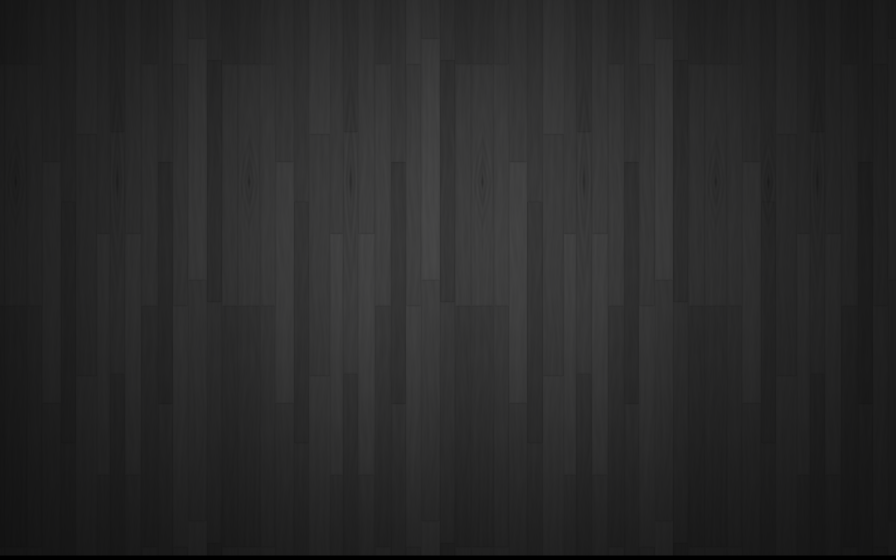
A Shadertoy shader for this texture:

```glsl
// Dark charcoal wood floor of narrow vertical planks with knots, under a soft vignette.

// Layout, in units of the canvas height
const float TILE_WIDTH = 0.4167;
const float TILE_START = 0.396;
const float PLANK_LENGTH = 0.431;
const float SEAM_WIDTH = 0.0034;
const float BASE_STRIP = 0.008;
const int PLANKS = 14;

// Left edge of each plank as a share of the tile, height of its joint, and its tone
const float EDGE[PLANKS] = float[PLANKS](0.0, 0.07, 0.165, 0.23, 0.31, 0.375, 0.465,
    0.52, 0.585, 0.655, 0.725, 0.79, 0.855, 0.935);
const float JOINT[PLANKS] = float[PLANKS](0.454, 0.454, 0.454, 0.28, 0.64, 0.76, 0.152,
    0.333, 0.152, 0.454, 0.71, 0.885, 0.5, 0.03);
const float TONE[PLANKS] = float[PLANKS](0.94, 0.98, 1.01, 1.04, 0.93, 1.05, 1.06,
    0.99, 1.07, 1.0, 0.93, 1.06, 1.08, 0.91);

// Light and wear
const vec3 WOOD = vec3(1.0, 1.0, 1.003);
const vec2 LIGHT_CENTER = vec2(0.5, 0.59);
const vec2 LIGHT_FALLOFF = vec2(1.75, 2.9);
const float AMBIENT = 0.058;
const float LIGHT = 0.183;
const float ROW_CONTRAST = 0.07;
const float GRAIN = 0.026;
const float PORES = 0.055;
const float KNOT_DEPTH = 0.17;
const float SIDE_DEPTH = 0.10;
const float JOINT_DEPTH = 0.07;
const float KNOT_HEIGHT = 0.675;

float hash(vec2 p) {
    return fract(sin(dot(p, vec2(127.1, 311.7))) * 4375.85);
}

// Distance to the nearest scattered point
float cellular(vec2 p) {
    vec2 cell = floor(p);
    float nearest = 2.0;
    for (int j = -1; j <= 1; j++)
        for (int i = -1; i <= 1; i++) {
            vec2 c = cell + vec2(i, j);
            vec2 point = c + vec2(hash(c), hash(c + 19.3));
            nearest = min(nearest, length(p - point));
        }
    return nearest;
}

// Long nested diamond rings around a knot, fading outwards
float knot(vec2 p, float stretch) {
    vec2 q = abs(vec2(p.x, p.y / stretch));
    float d = mix(length(q), q.x + q.y, 0.6);
    float rings = 0.5 + 0.5 * cos(d * 850.0);
    float core = exp(-d * d * 60000.0);
    return (0.7 * rings + core) * exp(-d * d * 3500.0);
}

// Fine lengthwise streaks and pores
float grain(vec2 p, float seed) {
    float bend = 0.003 * sin(11.0 * p.y + 6.28 * seed)
               + 0.0015 * sin(29.0 * p.y + 17.0 * seed);
    float x = p.x + bend;
    float arch = length(vec2(x, 0.035 * (p.y - seed)));
    float streaks = 0.5 * sin(x * 430.0 + seed * 9.0)
                  + 0.5 * sin(arch * 780.0 + 2.0 * sin(p.y * 17.0));
    float pores = cellular(vec2(x * 190.0, p.y * 22.0) + seed * 40.0) - 0.45;
    return GRAIN * streaks + PORES * pores;
}

void mainImage(out vec4 fragColor, in vec2 fragCoord) {
    vec2 p = fragCoord / iResolution.y;
    float aspect = iResolution.x / iResolution.y;
    float pixel = 1.0 / iResolution.y;

    // Find the plank within the repeating tile
    float u = (p.x - TILE_START) / TILE_WIDTH;
    float tile = floor(u);
    u -= tile;
    int plank = 0;
    for (int i = 1; i < PLANKS; i++)
        if (u >= EDGE[i]) plank = i;
    float left = EDGE[plank];
    float right = plank == PLANKS - 1 ? 1.0 : EDGE[plank + 1];
    float x = (u - 0.5 * (left + right)) * TILE_WIDTH;

    // Alternate boards along each plank column
    float along = (p.y - JOINT[plank]) / PLANK_LENGTH;
    float row = mod(floor(along), 2.0);
    along = fract(along);
    float seed = hash(vec2(float(plank), row) + 3.7);
    float shade = TONE[plank] + ROW_CONTRAST * (0.5 - row) + 0.04 * (seed - 0.5);
    shade += grain(vec2(x, p.y), seed);

    // Knots, with one extra in the third tile
    vec2 k = vec2(x, p.y - KNOT_HEIGHT);
    if (plank == 1 || (plank == 4 && tile == 2.0)) shade -= KNOT_DEPTH * knot(k, 5.0);
    if (plank == 7) shade -= KNOT_DEPTH * knot(k, 12.0);

    // Soft seams, of uneven strength from board to board
    float softness = max(SEAM_WIDTH, 1.5 * pixel);
    float side = min(u - left, right - u) * TILE_WIDTH;
    float end = min(along, 1.0 - along) * PLANK_LENGTH;
    float sideSeam = (1.0 - smoothstep(0.0, softness, side)) * (0.4 + 0.6 * seed);
    float endSeam = 1.0 - smoothstep(0.0, softness, end);
    shade *= 1.0 - max(SIDE_DEPTH * sideSeam, JOINT_DEPTH * endSeam);

    // Vignette and the black strip at the base
    vec2 d = p - LIGHT_CENTER * vec2(aspect, 1.0);
    d.x *= 1.6 / aspect;
    float light = AMBIENT + LIGHT * exp(-dot(d * d, LIGHT_FALLOFF));
    light *= smoothstep(BASE_STRIP - pixel, BASE_STRIP + pixel, p.y);
    fragColor = vec4(WOOD * shade * light, 1.0);
}
```
